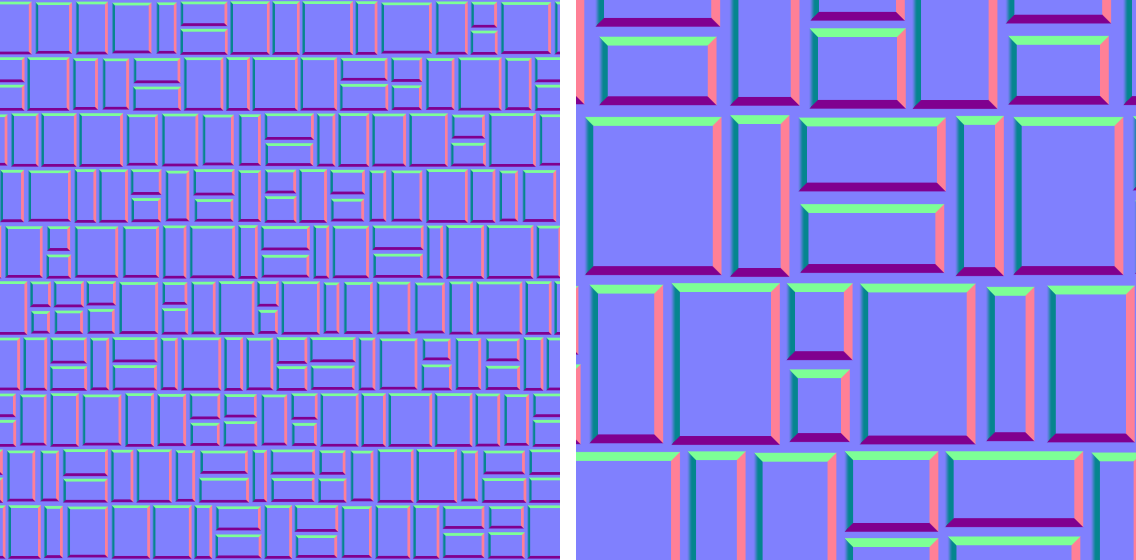
Left, the full canvas; right, a detail of the centre.
Reproduce this texture map procedurally as a Shadertoy shader.

```glsl
// Tangent-space normal map of a bevelled stone wall: ten courses of blocks with
// uneven widths, some split into two stacked stones. Each pixel finds its block,
// then the distances to that block's four sides pick the facing of the bevel.

const float ROWS = 10.0;
const float BEVEL = 0.0054;       // width of the sloped rim
const float HALF_GAP = 0.0017;    // half of the joint between blocks
const float MAX_INSET = 0.0028;   // extra shrink of a few blocks
const float WIDTH_JITTER = 0.56;  // shift of the joints, in block widths

const vec3 FLAT_COLOR   = vec3(0.50, 0.50, 0.995);
const vec3 LEFT_COLOR   = vec3(0.02, 0.52, 0.56);
const vec3 RIGHT_COLOR  = vec3(1.00, 0.50, 0.59);
const vec3 TOP_COLOR    = vec3(0.49, 1.00, 0.59);
const vec3 BOTTOM_COLOR = vec3(0.50, 0.00, 0.56);

float hash(vec2 p) {
    vec3 q = fract(vec3(p.xyx) * vec3(0.1031, 0.1030, 0.0973));
    q += dot(q, q.yzx + 33.33);
    return fract((q.x + q.y) * q.z);
}

// Jittered joint position; the index wraps so that the course tiles
float jointAt(float index, float row, float count) {
    return index + WIDTH_JITTER * hash(vec2(mod(index, count) + 3.0, row + 17.0));
}

// Rectangle of the block under uv, as (left, bottom, right, top) relative to uv.
// The block's identity is written to id.
vec4 findBlock(vec2 uv, out vec2 id) {
    float row = floor(uv.y * ROWS);
    float count = 14.0 + floor(3.6 * hash(vec2(row, 51.0)));
    float x = fract(uv.x + hash(vec2(row, 83.0))) * count;

    float index = floor(x);
    if (x < jointAt(index, row, count)) index -= 1.0;
    float left = jointAt(index, row, count);
    float right = jointAt(index + 1.0, row, count);
    id = vec2(mod(index, count), row);

    // Wider blocks are more likely to be split into two stones
    float y = fract(uv.y * ROWS);
    float bottom = 0.0;
    float top = 1.0;
    if (hash(id + 131.0) < 0.29 + 0.5 * (right - left - 1.0)) {
        float middle = 0.5 + 0.05 * (hash(id + 211.0) - 0.5);
        if (y < middle) top = middle;
        else bottom = middle;
        id.x += y < middle ? 40.0 : 80.0;
    }
    vec4 rect = vec4(left, bottom, right, top) - vec4(x, y, x, y);
    return rect / vec4(count, ROWS, count, ROWS);
}

// Colour of a bevelled block from the distances to its sides
vec3 bevelColor(vec2 toLow, vec2 toHigh, float pixel) {
    vec2 nearest = min(toLow, toHigh);
    bool onLeft = toLow.x < toHigh.x;
    vec3 sideColor = onLeft ? LEFT_COLOR : RIGHT_COLOR;
    vec3 levelColor = toLow.y < toHigh.y ? BOTTOM_COLOR : TOP_COLOR;

    // Mitred corners: the closer side wins, blended over one pixel
    float sideShare = clamp(0.5 + (nearest.y - nearest.x) / (1.5 * pixel), 0.0, 1.0);
    vec3 slope = mix(levelColor, sideColor, sideShare);

    // The left rim rises gradually, the others start sharply
    float edge = min(nearest.x, nearest.y);
    float softness = onLeft ? mix(pixel, max(pixel, 0.6 * BEVEL), sideShare) : pixel;
    float outer = smoothstep(-0.5 * pixel, softness, edge);
    float inner = 1.0 - smoothstep(BEVEL - 0.5 * pixel, BEVEL + 0.5 * pixel, edge);
    return mix(FLAT_COLOR, slope, outer * inner);
}

void mainImage(out vec4 fragColor, in vec2 fragCoord) {
    float pixel = 1.0 / iResolution.y;
    vec2 id;
    vec4 rect = findBlock(fragCoord * pixel, id);

    // Squared hash: most blocks fill their space, a few sit smaller
    float shrink = hash(id + 307.0);
    float margin = HALF_GAP + MAX_INSET * shrink * shrink;

    vec3 color = bevelColor(-rect.xy - margin, rect.zw - margin, pixel);
    fragColor = vec4(color, 1.0);
}
```
